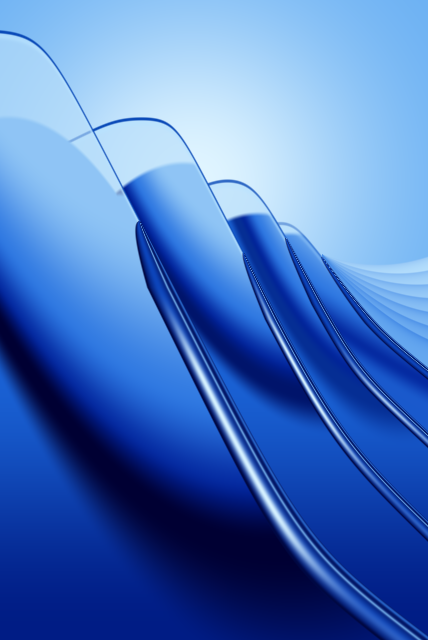
Write a Shadertoy shader that draws this background.

```glsl
// Overlapping blue glass waves with glossy tubular rims under a pale sky glow.

struct Sheet {
    vec3 crest;   // left shoulder x, bend x, crest height
    vec2 drop;    // slope and softness of the fall
    vec3 ease;    // slope lost, place and softness of the flattening
    vec3 lobe;    // inner lobe: peak x, peak y, reach
    vec4 base;    // lobe underside: x, y, slope, curvature
    vec2 blur;    // fade above and below the underside
    vec4 tube;    // tip y, width, glow start, glow end
    vec3 night;   // darkest tone
    float rim;    // rim line strength
};

float softRamp(float x, float k) {
    return max(x, 0.0) + k * log(1.0 + exp(-abs(x) / k));
}

float bell(float x, float center, float width) {
    float t = (x - center) / width;
    return exp(-t * t);
}

float edgeHeight(Sheet s, float x) {
    return s.crest.z + 0.5 * softRamp(s.crest.x - x, 0.12)
        + s.drop.x * softRamp(x - s.crest.y, s.drop.y)
        - s.ease.x * softRamp(x - s.ease.y, s.ease.z);
}

// Body of a sheet: a lit lobe, its dark underside and the blue floor below
vec3 bodyColor(Sheet s, vec2 p, vec3 back) {
    float dx = p.x - s.base.x;
    float h = s.base.y + s.base.z * dx - s.base.w * dx * dx - p.y;
    float spread = max(dx, 0.0);
    float t = h / (s.blur.x * (1.0 + 0.2 * spread));
    vec3 c = mix(s.night, vec3(0.0, 0.13, 0.6), smoothstep(0.1, 0.55, t));
    c = mix(c, vec3(0.17, 0.46, 0.88), smoothstep(0.35, 1.15, t));
    c = mix(c, vec3(0.56, 0.77, 0.96), smoothstep(0.9, 2.5, t));
    vec3 ground = mix(vec3(0.1, 0.38, 0.83), vec3(0.0, 0.11, 0.52), smoothstep(4.4, 7.6, p.y));
    c = mix(c, ground, smoothstep(0.0, s.blur.y * (1.0 + 0.5 * spread), -h));
    // Clear film between the crest and the lobe
    float lx = min(p.x - s.lobe.x, s.lobe.z);
    float inLobe = smoothstep(-0.03, 0.04, p.y - s.lobe.y - 0.55 * lx * lx);
    return mix(mix(back, vec3(0.72, 0.87, 0.98), 0.65), c, inLobe);
}

// Reflections across a tube, u = 0 at the outer side and 1 at the inner side
vec3 tubeColor(Sheet s, float u, float y) {
    float glow = smoothstep(s.tube.z, s.tube.z + 1.2, y)
        * (1.0 - 0.85 * smoothstep(s.tube.w - 1.3, s.tube.w, y));
    vec3 c = mix(vec3(0.0, 0.06, 0.36), vec3(0.06, 0.32, 0.82), 0.8 * bell(u, 0.58, 0.27));
    c = mix(c, vec3(0.83, 0.94, 1.0), glow * bell(u, 0.64, 0.15));
    c = mix(c, vec3(0.5, 0.75, 0.98), 0.75 * bell(u, 0.26, 0.045));
    c = mix(c, vec3(0.2, 0.5, 0.92), 0.7 * bell(u, 0.06, 0.05));
    return mix(c, vec3(0.0, 0.03, 0.26), bell(u, 0.97, 0.07));
}

vec3 paintSheet(vec3 back, Sheet s, vec2 p, float px) {
    float f = edgeHeight(s, p.x);
    float slope = (edgeHeight(s, p.x + 0.01) - edgeHeight(s, p.x - 0.01)) / 0.02;
    float level = inversesqrt(1.0 + slope * slope);
    float d = (p.y - f) * level;
    vec3 c = bodyColor(s, p, back);
    // Rim line with a pale inner reflection
    float thick = mix(0.008, 0.035, level * level);
    c = mix(c, vec3(0.72, 0.89, 1.0), 0.6 * s.rim * bell(d, thick * 2.0, thick));
    c = mix(c, vec3(0.04, 0.29, 0.72), s.rim * (1.0 - smoothstep(thick - px, thick + px, d)));
    // Tube that grows from a pointed tip
    float grow = clamp((p.y - s.tube.x) / 0.8, 0.0, 1.0);
    float w = s.tube.y * (1.0 + 0.08 * (p.y - s.tube.x)) * sqrt(grow);
    float inTube = (1.0 - smoothstep(w - px, w + px, d)) * step(0.002, w);
    c = mix(c, tubeColor(s, d / max(w, 0.002), p.y), inTube);
    return mix(back, c, smoothstep(-px, px, d));
}

void mainImage(out vec4 fragColor, in vec2 fragCoord) {
    // Canvas is 5.12 wide and 7.68 high, y runs downward
    float px = 7.68 / iResolution.y;
    vec2 p = vec2(fragCoord.x * 5.12 / iResolution.x, 7.68 - fragCoord.y * px);

    // Sky with a broad glow
    vec3 col = mix(vec3(0.4, 0.68, 0.95), vec3(0.88, 0.96, 1.0),
        exp(-0.22 * dot(p - vec2(2.3, 2.2), p - vec2(2.3, 2.2))));

    // Distant ripples fanning to the right
    float e = p.x - 3.85;
    for (int i = 0; i < 7; i++) {
        float k = float(i);
        float d = p.y - 3.05 - (0.38 + 0.13 * k) * e + 0.28 * e * e;
        vec3 c = mix(vec3(0.72, 0.88, 0.99), vec3(0.4, 0.66, 0.94), k / 6.0);
        c = mix(c, vec3(0.2, 0.48, 0.88), (0.25 + 0.07 * k) * exp(-max(d, 0.0) * 14.0));
        col = mix(col, c, smoothstep(-px, px, d) * step(0.0, e));
    }

    // Sheets from back to front
    col = paintSheet(col, Sheet(vec3(3.3, 3.5, 2.62), vec2(1.3, 0.08), vec3(0.5, 4.5, 0.15),
        vec3(3.5, 2.8, 0.2), vec4(3.85, 4.1, 0.8, 0.1), vec2(0.6, 0.4),
        vec4(3.08, 0.1, 5.0, 6.5), vec3(0.1, 0.35, 0.8), 0.4), p, px);
    col = paintSheet(col, Sheet(vec3(2.6, 3.03, 2.12), vec2(1.83, 0.12), vec3(0.9, 4.27, 0.15),
        vec3(3.1, 2.56, 0.3), vec4(3.3, 3.6, 1.75, 0.6), vec2(0.5, 0.28),
        vec4(2.85, 0.12, 3.9, 5.8), vec3(0.02, 0.18, 0.58), 0.8), p, px);
    col = paintSheet(col, Sheet(vec3(1.4, 2.08, 1.4), vec2(1.95, 0.1), vec3(1.0, 4.05, 0.28),
        vec3(2.2, 1.95, 0.4), vec4(1.9, 3.2, 1.6, 0.4), vec2(0.52, 0.22),
        vec4(3.03, 0.14, 3.1, 6.1), vec3(0.0, 0.08, 0.42), 1.0), p, px);
    col = paintSheet(col, Sheet(vec3(-1.0, 0.5, 0.35), vec2(1.95, 0.163), vec3(1.2, 3.68, 0.3),
        vec3(0.1, 1.4, 1.3), vec4(0.0, 3.95, 1.65, 0.25), vec2(1.0, 0.6),
        vec4(2.65, 0.275, 3.4, 7.4), vec3(0.0, 0.0, 0.2), 1.0), p, px);

    fragColor = vec4(col, 1.0);
}
```
